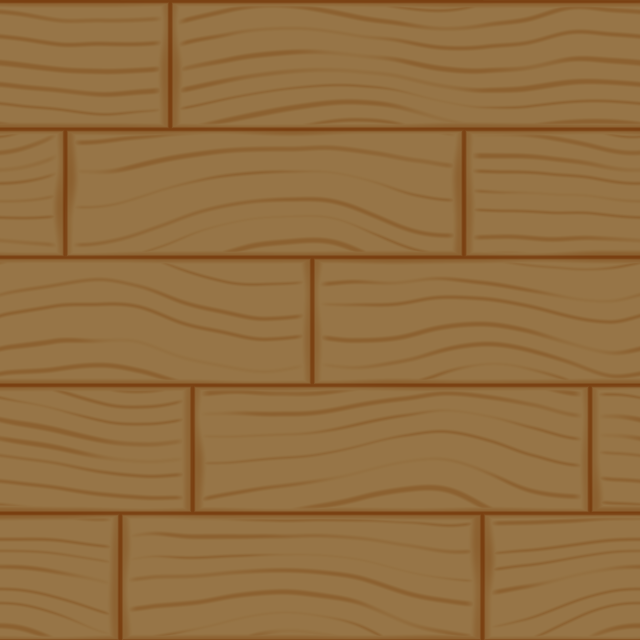
Write a WebGL 2 fragment shader that draws this texture.

```glsl
#version 300 es
precision highp float;
// Five courses of staggered wooden planks with dark seams and soft curving grain.

uniform vec2 u_resolution;
out vec4 outColor;

const float ROWS = 5.0;
const float ROW_HEIGHT = 1.0 / ROWS;
const float ROW_SHIFT = 0.002;
const vec3 WOOD = vec3(0.592, 0.460, 0.277);
const vec3 GRAIN = vec3(0.545, 0.372, 0.180);
const vec3 SEAM = vec3(0.475, 0.245, 0.062);

// Two joints per course, from the bottom up; equal values mean one joint.
const vec2 JOINTS[5] = vec2[5](
    vec2(0.188, 0.754), vec2(0.301, 0.922), vec2(0.488, 0.488),
    vec2(0.102, 0.725), vec2(0.266, 0.266));

float hash(vec2 p) {
    vec3 q = fract(p.xyx * 0.1031);
    q += dot(q, q.yzx + 33.33);
    return fract((q.x + q.y) * q.z);
}

float noise(vec2 p) {
    vec2 cell = floor(p);
    vec2 f = fract(p);
    f = f * f * (3.0 - 2.0 * f);
    float low = mix(hash(cell), hash(cell + vec2(1, 0)), f.x);
    float high = mix(hash(cell + vec2(0, 1)), hash(cell + vec2(1, 1)), f.x);
    return mix(low, high, f.y);
}

// Rising height field whose level lines are the grain; p is in canvas units.
float grainField(vec2 p, float len, float seed) {
    float v = p.y / ROW_HEIGHT;
    float drift = 2.2 * (noise(vec2(p.x * 4.0, v * 0.7) + seed * 91.0) - 0.5);
    float wobble = 0.22 * (noise(vec2(p.x * 15.0, v * 2.0) + seed * 53.0) - 0.5);
    // An arch bows the lines away from the upper or lower edge.
    float center = len * mix(0.3, 0.8, hash(vec2(seed * 71.0, 4.0)));
    float spread = (p.x - center) / 0.13;
    float arch = 1.7 * exp(-spread * spread);
    float side = hash(vec2(seed * 37.0, 9.0)) < 0.5 ? v - 1.0 : v;
    return v * 5.0 + drift + wobble + arch * side;
}

// Strength of the grain lines, with varied spacing, width and fading.
float grainLines(vec2 p, float len, float seed, float pixel) {
    const float STEP = 0.001;
    float field = grainField(p, len, seed);
    vec2 slope = vec2(grainField(p + vec2(STEP, 0), len, seed),
                      grainField(p + vec2(0, STEP), len, seed)) - field;
    float id = floor(field) + 20.0;
    vec2 key = vec2(id, seed * 83.0);
    float offset = fract(field) - 0.5 + 0.4 * (hash(key) - 0.5);
    float dist = abs(offset) * STEP / max(length(slope), 0.008);
    float fade = noise(vec2(p.x * 7.0, id * 5.0 + seed * 61.0));
    float width = mix(0.0018, 0.0042, hash(key + 17.0)) * mix(0.65, 1.15, fade);
    float soft = 0.0015 + pixel;
    float line = 1.0 - smoothstep(width - soft, width + soft, dist);
    return line * mix(0.25, 1.0, smoothstep(0.1, 0.6, fade));
}

float seamCore(float dist, float halfWidth, float pixel) {
    float soft = 0.0012 + 0.5 * pixel;
    return 1.0 - smoothstep(halfWidth - soft, halfWidth + soft, dist);
}

float edgeShade(float dist, float reach) {
    return 1.0 - smoothstep(reach * 0.35, reach, dist);
}

void main() {
    vec2 uv = gl_FragCoord.xy / u_resolution;
    float pixel = 1.0 / min(u_resolution.x, u_resolution.y);

    // Find the course and the plank; planks wrap across the side borders.
    float course = (uv.y + ROW_SHIFT) / ROW_HEIGHT;
    float row = mod(floor(course), ROWS);
    vec2 joints = JOINTS[int(row)];
    bool inner = uv.x >= joints.x && uv.x < joints.y;
    float gap = joints.y - joints.x;
    float len = inner ? gap : 1.0 - gap;
    vec2 p = vec2(fract(uv.x - (inner ? joints.x : joints.y)),
                  fract(course) * ROW_HEIGHT);
    float seed = hash(vec2(row + 3.0, inner ? 11.0 : 29.0));

    // Distances to the plank ends and to its long sides.
    float endDist = min(p.x, len - p.x);
    float sideDist = min(p.y, ROW_HEIGHT - p.y);

    // Grain stops a little before the edges.
    float grain = grainLines(p, len, seed, pixel);
    grain *= smoothstep(0.008, 0.028, endDist) * smoothstep(0.003, 0.012, sideDist);

    // Uneven brown shading beside the seams.
    float wear = noise(uv * vec2(9.0, 14.0) + seed * 40.0);
    float shade = max(edgeShade(endDist, mix(0.013, 0.025, wear)),
                      edgeShade(sideDist, mix(0.008, 0.014, wear)));
    shade *= mix(0.45, 0.95, wear);

    float seam = max(seamCore(endDist, 0.0034, pixel), seamCore(sideDist, 0.0028, pixel));
    vec3 color = mix(WOOD, GRAIN, max(grain * 0.9, shade));
    color = mix(color, SEAM, seam * mix(0.85, 1.0, wear));
    outColor = vec4(color, 1.0);
}
```
